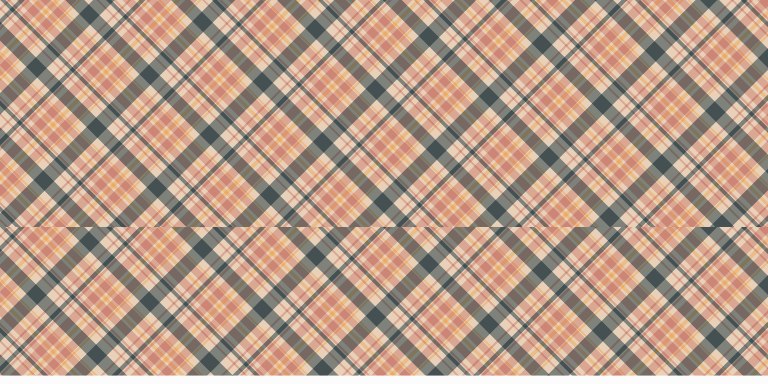
Write a WebGL 2 fragment shader that draws this pattern.

```glsl
#version 300 es
precision highp float;
// Diagonal madras plaid: translucent dark, pink and yellow stripes crossing on cream.

uniform vec2 u_resolution;
out vec4 fragColor;

// Coverage of a stripe in a repeat of length 1, with soft edges.
float stripe(float t, float center, float width, float soft) {
    float d = abs(fract(t - center + 0.5) - 0.5);
    return 1.0 - smoothstep(-0.5 * soft, 0.5 * soft, d - 0.5 * width);
}

// Light passed by one set of threads; t counts repeats.
vec3 threads(float t, float soft) {
    float dark = stripe(t, 0.0, 0.18, soft) + stripe(t, 0.32, 0.05, soft);
    float pink = stripe(t, 0.505, 0.11, soft) + stripe(t, 0.725, 0.10, soft)
               + stripe(t, 0.215, 0.025, soft) + stripe(t, 0.375, 0.03, soft);
    float yellow = stripe(t, 0.615, 0.045, soft) + stripe(t, 0.80, 0.025, soft);

    vec3 light = mix(vec3(1.0), vec3(0.545, 0.62, 0.67), min(dark, 1.0));
    light *= mix(vec3(1.0), vec3(0.94, 0.80, 0.80), min(pink, 1.0));
    return light * mix(vec3(1.0), vec3(1.01, 0.90, 0.74), min(yellow, 1.0));
}

// Both thread sets at 45 degrees, each with its own repeat length.
vec3 plaid(vec2 p, float pixel) {
    vec2 period = vec2(0.3138, 0.2755);
    vec2 t = (vec2(p.x + p.y, p.x - p.y) - vec2(0.2708, -0.0807)) / period;
    vec2 soft = 1.6 * pixel / period;
    vec3 cream = vec3(0.91, 0.82, 0.72);
    return cream * threads(t.x, soft.x) * threads(t.y, soft.y);
}

void main() {
    // Canvas height is one unit, with y measured down from the top.
    float pixel = 1.0 / u_resolution.y;
    vec2 p = gl_FragCoord.xy * pixel;
    p.y = 1.0 - p.y;

    // The cloth starts again below a horizontal seam.
    float seam = 0.591;
    float below = smoothstep(-0.5 * pixel, 0.5 * pixel, p.y - seam);
    vec3 color = mix(plaid(p, pixel), plaid(p - vec2(0.0, seam), pixel), below);

    // Bare white margin along the bottom.
    float margin = smoothstep(-0.5 * pixel, 0.5 * pixel, p.y - 0.978);
    color = mix(color, vec3(0.99), margin);

    fragColor = vec4(color, 1.0);
}
```
